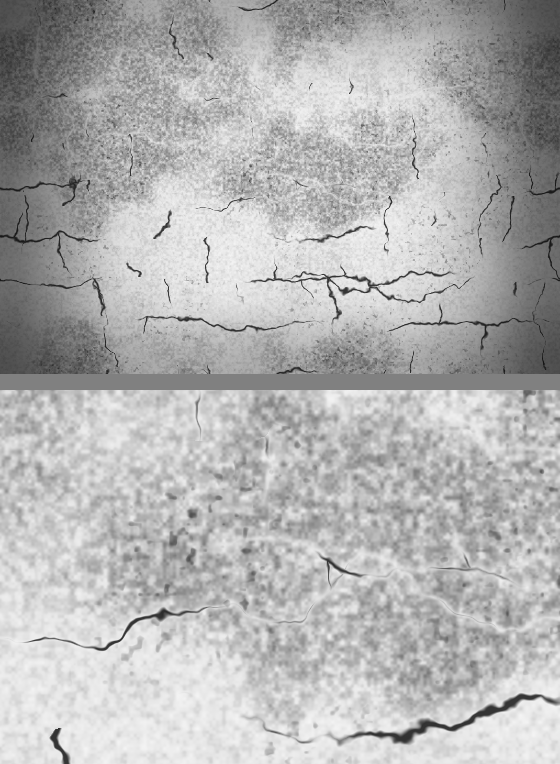
Top, the full canvas; bottom, a detail of the centre.
This texture is drawn by a Shadertoy shader. Its source:

```glsl
// Weathered grey plaster wall: grainy stains, pale healed veins and jagged dark
// cracks along a bent brick-like joint network, darkened towards the borders.
// Every layer is noise on a whole number of wrapping cells, so the wall tiles.

#define PLASTER 0.905
#define GRAIN 0.25
#define STAIN 0.20
#define MOTTLE 0.16
#define VEIN_GLOW 0.75
#define CRACK_DEPTH 0.78
#define CRACK_WIDTH 0.0027
#define CRACK_LIMIT 0.57
#define JOINT_BEND vec2(0.65, 0.95)
#define JOINT_JAG 0.09
#define EDGE_SHADE vec2(0.54, 0.27)
#define TAU 6.2831853

float hash(vec2 p) {
    vec3 q = fract(p.xyx * 0.1031);
    q += dot(q, q.yzx + 33.33);
    return fract((q.x + q.y) * q.z);
}

// Value noise that wraps after a whole period of cells
float noise(vec2 p, vec2 period, float seed) {
    vec2 i = floor(p), f = p - i;
    vec2 shift = vec2(seed * 37.17, seed * 11.73);
    f = f * f * (3.0 - 2.0 * f);
    float a = hash(mod(i, period) + shift);
    float b = hash(mod(i + vec2(1, 0), period) + shift);
    float c = hash(mod(i + vec2(0, 1), period) + shift);
    float d = hash(mod(i + vec2(1, 1), period) + shift);
    return mix(mix(a, b, f.x), mix(c, d, f.x), f.y);
}

float fbm(vec2 uv, vec2 cells, int octaves, float seed) {
    float sum = 0.0, weight = 0.5, total = 0.0;
    for (int i = 0; i < octaves; i++) {
        sum += weight * noise(uv * cells, cells, seed + float(i));
        total += weight;
        weight *= 0.5;
        cells *= 2.0;
    }
    return sum / total;
}

// Bent brick joints: (distance, presence) of the bed joint, then of the upright.
// The number of rows must be even.
vec4 joints(vec2 uv, vec2 cells, float seed) {
    vec2 bend = vec2(fbm(uv, vec2(9, 6), 5, seed), fbm(uv, vec2(9, 6), 5, seed + 7.0)) - 0.5;
    vec2 jag = vec2(fbm(uv, vec2(84, 56), 3, seed + 12.0), fbm(uv, vec2(84, 56), 3, seed + 15.0)) - 0.5;
    vec2 b = uv * cells + JOINT_BEND * bend + JOINT_JAG * jag * cells / vec2(9, 8);
    float bed = floor(b.y + 0.5), row = floor(b.y);
    float x = b.x + 0.5 * mod(row, 2.0) + 0.3 * hash(vec2(mod(row, cells.y), seed));
    float upright = floor(x + 0.5);
    return vec4(abs(b.y - bed) / cells.y,
                noise(vec2(b.x, bed), cells, seed + 2.5) - 0.05,
                abs(x - upright) * 1.5 / cells.x,
                noise(vec2(upright, b.y), cells, seed + 4.5) + 0.05);
}

float stroke(float dist, float halfWidth, float blur) {
    return 1.0 - smoothstep(halfWidth - blur, halfWidth + blur, dist);
}

float crack(float dist, float presence, float limit, float blur) {
    float open = smoothstep(limit, limit + 0.34, presence);
    return stroke(dist, CRACK_WIDTH * open, blur) * smoothstep(0.0, 0.6, open);
}

// Pale filled line with a soft glow around it
float vein(float dist, float presence, float limit) {
    float body = 0.55 * stroke(dist, 0.003, 0.004) + 0.45 * stroke(dist, 0.006, 0.016);
    return body * smoothstep(limit, limit + 0.25, presence);
}

void mainImage(out vec4 fragColor, in vec2 fragCoord) {
    vec2 uv = fragCoord / iResolution.xy;
    float blur = max(1.0 / iResolution.y, 0.0015);

    // Stains gather in the upper part, cracks in the lower
    float upper = 0.5 - 0.5 * sin(TAU * uv.y);
    float stainField = fbm(uv, vec2(6, 4), 7, 1.0) + 0.22 * (upper - 0.5)
                     + 0.07 * cos(2.0 * TAU * (uv.x - 0.06));
    float stain = smoothstep(0.49, 0.72, stainField);

    // Plaster with mottling, fine grain, brush marks and pits
    float mottle = fbm(uv, vec2(15, 10), 6, 12.0) - 0.5;
    float grain = fbm(uv, vec2(255, 170), 2, 20.0) - 0.5;
    float brush = noise(uv * vec2(14, 120), vec2(14, 120), 24.0) - 0.5;
    float worn = smoothstep(0.42, 0.62, fbm(uv, vec2(9, 6), 4, 30.0));
    float pits = worn * smoothstep(0.66, 0.88, fbm(uv, vec2(192, 128), 2, 36.0));
    float tone = PLASTER - STAIN * stain - MOTTLE * mottle
               - GRAIN * (0.85 + stain) * grain - 0.05 * upper * brush - 0.25 * pits;
    tone -= 0.5 * max(tone - 0.90, 0.0);

    // Two joint networks: a fine one, mostly cracked, and a coarse one, mostly healed
    float pale = 0.0, dark = 0.0;
    float ragged = 0.34 * (fbm(uv, vec2(45, 30), 3, 40.0) - 0.5);
    float lowness = 0.40 * (0.5 - upper) + ragged;
    for (int i = 0; i < 2; i++) {
        float coarse = float(i);
        vec4 j = joints(uv, mix(vec2(8, 8), vec2(5, 4), coarse), 50.0 + 20.0 * coarse);
        float limit = CRACK_LIMIT + 0.1 * coarse;
        pale = max(pale, max(vein(j.x, j.y + ragged, 0.42), vein(j.z, j.w + ragged, 0.42)));
        dark = max(dark, max(crack(j.x, j.y + lowness, limit, blur),
                             crack(j.z, j.w + lowness, limit, blur)));
    }
    tone = mix(tone, 0.96, VEIN_GLOW * pale);
    tone *= 1.0 - CRACK_DEPTH * dark;

    // Border shade, smooth across the seams
    vec2 edge = pow(0.5 + 0.5 * cos(TAU * uv), vec2(4.0));
    vec2 shade = 1.0 - EDGE_SHADE * edge;
    tone *= shade.x * shade.y;

    fragColor = vec4(vec3(clamp(tone, 0.0, 1.0)), 1.0);
}
```
